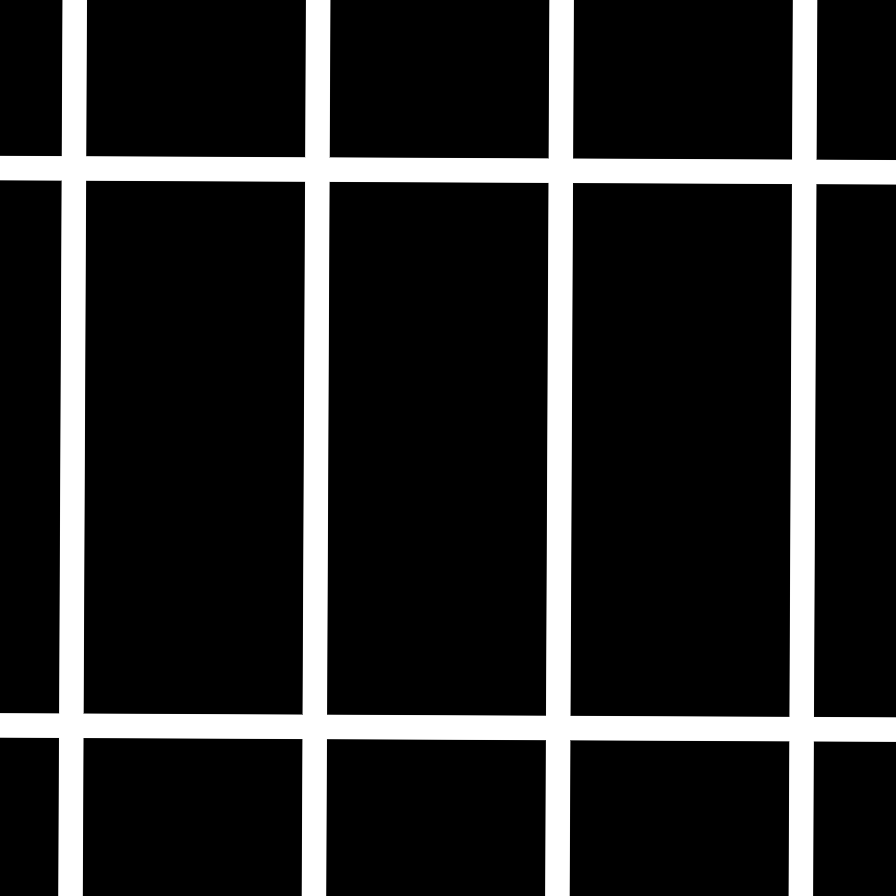
Write a Shadertoy shader that draws this pattern.

```glsl
// White grid of tall black panes, turned by a fraction of a degree.

// Distance from each coordinate to the centre of its nearest grid line
vec2 gridDistance(vec2 p, vec2 firstLine, vec2 spacing) {
    vec2 cell = fract((p - firstLine) / spacing + 0.5) - 0.5;
    return abs(cell) * spacing;
}

void mainImage(out vec4 fragColor, in vec2 fragCoord) {
    vec2 uv = fragCoord / iResolution.y;
    float pixel = 1.0 / iResolution.y;

    // Slight clockwise tilt
    float tilt = 0.0047;
    vec2 p = mat2(cos(tilt), sin(tilt), -sin(tilt), cos(tilt)) * uv;

    // Four upright bars and two crossbars of equal width
    vec2 lineDist = gridDistance(p, vec2(0.0787, 0.1904), vec2(0.2717, 0.622));
    float edge = min(lineDist.x, lineDist.y) - 0.0137;
    float bar = 1.0 - smoothstep(-0.6 * pixel, 0.6 * pixel, edge);

    fragColor = vec4(vec3(bar), 1.0);
}
```
